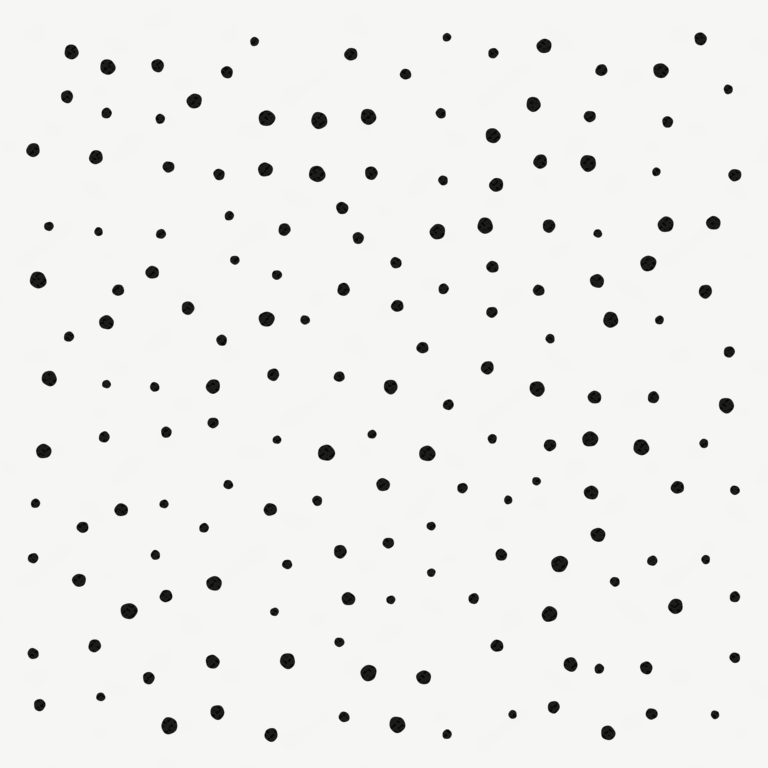
A Shadertoy shader for this pattern:

```glsl
const vec3 PAPER = vec3(0.964, 0.964, 0.958);
const vec3 INK = vec3(0.108, 0.108, 0.106);
const vec3 INK_DEEP = vec3(0.035, 0.035, 0.033);
const float CELLS = 13.0;         // dots per side
const float MARGIN = 0.036;       // empty border, in canvas units
const float JITTER = 0.86;        // random spread inside a cell
const float SPACING = 0.98;       // wanted gap between dots, in cells
const float PUSH = 0.42;          // strength of the spreading
const float RADIUS_MIN = 0.0053;
const float RADIUS_MAX = 0.0108;
const float WOBBLE = 0.035;       // unevenness of the outline
const float EDGE_SOFTNESS = 0.0012;
const float PAPER_GRAIN = 0.002;
const float TAU = 6.2831853;

vec3 hash3(vec2 p) {
    vec3 q = fract(p.xyx * vec3(0.1031, 0.1030, 0.0973) + 0.317);
    q += dot(q, q.yxz + 33.33);
    return fract((q.xxy + q.yzz) * q.zyx);
}

bool insideGrid(vec2 cell) {
    return all(greaterThanEqual(cell, vec2(0.0))) && all(lessThan(cell, vec2(CELLS)));
}

vec2 jitteredPoint(vec2 cell) {
    return cell + 0.5 + JITTER * (hash3(cell + 7.0).xy - 0.5);
}

// Moves a point away from close neighbours, for an even scatter
vec2 spreadPoint(vec2 cell) {
    vec2 point = jitteredPoint(cell);
    vec2 shift = vec2(0.0);
    for (int j = -1; j <= 1; j++)
    for (int i = -1; i <= 1; i++) {
        vec2 other = cell + vec2(i, j);
        if ((i == 0 && j == 0) || !insideGrid(other)) continue;
        vec2 away = point - jitteredPoint(other);
        float gap = max(length(away), 0.001);
        shift += away / gap * max(SPACING - gap, 0.0) * PUSH;
    }
    return clamp(point + clamp(shift, -0.7, 0.7), 0.1, CELLS - 0.1);
}

// Signed distance to a slightly uneven hand-inked disc
float dotDistance(vec2 offset, vec3 seed) {
    float radius = mix(RADIUS_MIN, RADIUS_MAX, seed.x);
    float angle = atan(offset.y, offset.x);
    float outline = sin(2.0 * angle + TAU * seed.y)
                  + 0.7 * sin(3.0 * angle + TAU * seed.z)
                  + 0.5 * sin(5.0 * angle + TAU * (seed.x + seed.y));
    return length(offset) - radius * (1.0 + WOBBLE * outline);
}

// Layered sines, about -1 to 1
float mottle(vec2 p) {
    return (sin(p.x + 1.7 * sin(p.y * 0.8)) + sin(p.y * 1.2 + 1.4 * sin(p.x * 0.7))
          + sin((p.x - p.y) * 0.6 + 2.0)) / 3.0;
}

void mainImage(out vec4 fragColor, in vec2 fragCoord) {
    float side = min(iResolution.x, iResolution.y);
    vec2 uv = (fragCoord - 0.5 * iResolution.xy) / side + 0.5;

    // Nearest dot
    float cellSize = (1.0 - 2.0 * MARGIN) / CELLS;
    vec2 gridPos = (uv - MARGIN) / cellSize;
    float nearest = 1.0;
    for (int j = -1; j <= 1; j++)
    for (int i = -1; i <= 1; i++) {
        vec2 cell = floor(gridPos) + vec2(i, j);
        if (!insideGrid(cell)) continue;
        vec2 offset = (gridPos - spreadPoint(cell)) * cellSize;
        nearest = min(nearest, dotDistance(offset, hash3(cell + 61.0)));
    }

    // Paper and ink
    vec3 paper = PAPER + PAPER_GRAIN * mottle(uv * 75.0);
    vec3 ink = mix(INK, INK_DEEP, smoothstep(0.0, 0.6, mottle(uv * 800.0)));
    float softness = max(EDGE_SOFTNESS, 0.7 / side);
    float coverage = 1.0 - smoothstep(-softness, softness, nearest);
    fragColor = vec4(mix(paper, ink, coverage), 1.0);
}
```
